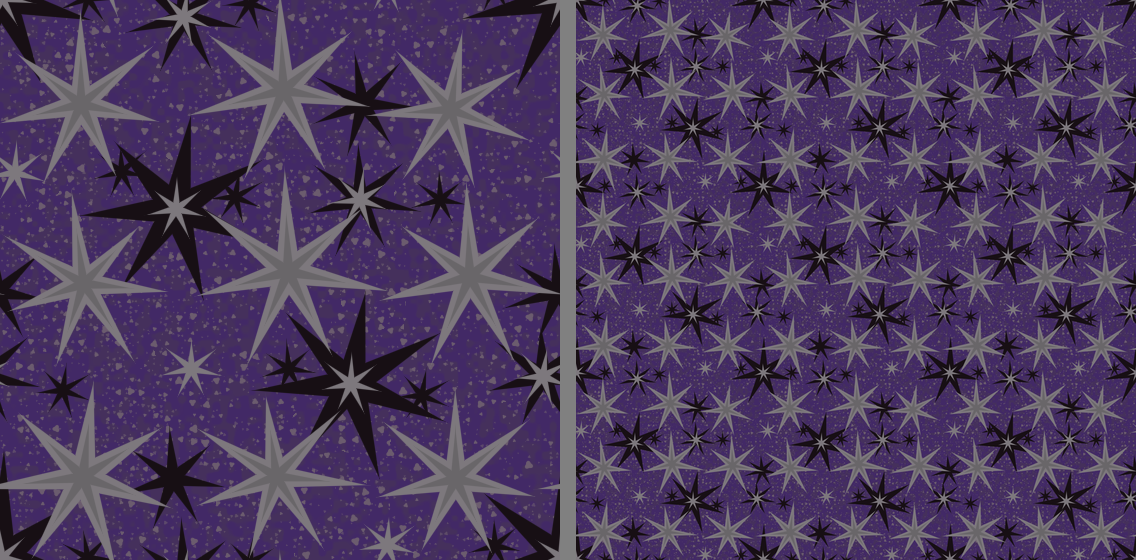
Left, the tile; right, the same tile 3 across and 3 down.
Write a WebGL 2 fragment shader that draws this pattern.

```glsl
#version 300 es
precision highp float;
// Seamless pattern of silver and black seven-pointed stars on speckled purple.
uniform vec2 u_resolution;
out vec4 fragColor;

const float SECTOR = 6.2831853 / 7.0;

// Integer hash: three values from 0 to 1 for a whole-numbered cell and seed.
vec3 hash(vec2 cell, float seed) {
    uvec3 v = uvec3(ivec3(vec3(cell, seed))) * 1664525u + 1013904223u;
    v += v.yzx * v.zxy;
    v ^= v >> 16u;
    v += v.yzx * v.zxy;
    return vec3(v >> 8u) / 16777216.0;
}

// Value noise that wraps after "repeats" cells.
float noise(vec2 uv, float repeats, float seed) {
    vec2 p = uv * repeats, i = floor(p), f = fract(p);
    f = f * f * (3.0 - 2.0 * f);
    vec2 a = mod(i, repeats), b = mod(i + 1.0, repeats);
    return mix(mix(hash(a, seed).x, hash(vec2(b.x, a.y), seed).x, f.x),
               mix(hash(vec2(a.x, b.y), seed).x, hash(b, seed).x, f.x), f.y);
}

// Offset from a centre to the nearest of its wrapped copies.
vec2 wrapped(vec2 d) {
    return d - round(d);
}

// Signed distance to a slightly tilted star with uneven points.
float star(vec2 p, float radius, float notchRatio, vec2 cell, float seed) {
    float tilt = 0.34 * (hash(cell, seed).z - 0.5);
    float angle = atan(p.x, p.y) + tilt;
    float point = floor(angle / SECTOR + 0.5);
    angle = abs(angle - point * SECTOR);
    vec2 q = length(p) * vec2(sin(angle), cos(angle));
    float stretch = 0.9 + 0.2 * hash(cell, seed * 10.0 + mod(point, 7.0)).x;
    vec2 notch = radius * notchRatio * vec2(sin(SECTOR * 0.5), cos(SECTOR * 0.5));
    vec2 edge = vec2(0.0, radius * stretch) - notch;
    return dot(q - notch, normalize(vec2(edge.y, -edge.x)));
}

// Coverage of one layer of uneven dots, thinned out in patches.
float speckles(vec2 uv, float repeats, float amount, float soft, float seed) {
    vec2 cell = mod(floor(uv * repeats), repeats);
    vec3 h = hash(cell, seed), g = hash(cell, seed + 1.0);
    float radius = mix(0.1, 0.3, h.z * h.z);
    vec2 d = fract(uv * repeats) - mix(vec2(radius * 1.25), vec2(1.0 - radius * 1.25), h.xy);
    float wobble = 1.0 + 0.2 * sin(3.0 * atan(d.y, d.x + 1e-5) + 6.3 * g.y);
    float present = step(g.x, amount * (0.4 + 1.2 * noise(uv, 9.0, seed + 2.0)));
    return present * (1.0 - smoothstep(-soft, soft, (length(d) - radius * wobble) / repeats));
}

void main() {
    vec2 uv = gl_FragCoord.xy / u_resolution;
    float soft = max(0.0014, 0.7 / min(u_resolution.x, u_resolution.y));

    // Nearest edges of each star family, over a jittered 3 by 3 lattice.
    float black = 1.0, silver = 1.0, core = 1.0;
    for (int n = 0; n < 9; n++) {
        vec2 cell = vec2(n % 3, n / 3);
        float kind = mod(cell.x + cell.y, 3.0);
        vec3 h = hash(cell, 1.0), g = hash(cell, 2.0);

        // Large silver stars with a darker core, in the cell middles.
        vec2 d = wrapped(uv - (cell + 0.5 + 0.18 * (h.xy - 0.5)) / 3.0);
        float radius = mix(0.13, 0.185, h.z);
        silver = min(silver, star(d, radius, 0.24, cell, 3.0));
        core = min(core, star(d, radius * 0.56, 0.2, cell, 3.0));

        // Small silver stars on the cell corners, most on a black star.
        d = wrapped(uv - (cell + 0.25 * (g.xy - 0.5)) / 3.0);
        silver = min(silver, star(d, 0.052, 0.25, cell, 4.0));
        if (kind < 1.5) {
            black = min(black, star(d, kind < 0.5 ? 0.175 : 0.098, 0.26, cell, 5.0));
        }

        // Medium and small black stars between the large silver ones.
        if (kind > 0.5 && kind < 1.5) {
            d = wrapped(uv - (cell + vec2(0.0, 0.5) + 0.2 * (g.yz - 0.5)) / 3.0);
            black = min(black, star(d, 0.09, 0.25, cell, 6.0));
        }
        d = wrapped(uv - (cell + vec2(0.5, 0.0) + vec2(0.5, 0.25) * (g.zx - 0.5)) / 3.0);
        black = min(black, star(d, 0.048, 0.25, cell, 7.0));
    }

    // Mottled purple ground with coarse and fine speckles.
    float mottle = smoothstep(0.4, 0.75, noise(uv, 80.0, 10.0));
    vec3 color = mix(vec3(0.26, 0.16, 0.40), vec3(0.27, 0.19, 0.36), mottle);
    vec3 dust = vec3(0.42, 0.36, 0.43);
    color = mix(color, dust, 0.65 * speckles(uv, 96.0, 0.4, soft, 20.0));
    color = mix(color, dust, speckles(uv, 45.0, 0.6, soft, 30.0));

    // Black stars below, silver stars above, cores on top.
    color = mix(color, vec3(0.09, 0.06, 0.08), 1.0 - smoothstep(-soft, soft, black));
    color = mix(color, vec3(0.49, 0.47, 0.49), 1.0 - smoothstep(-soft, soft, silver));
    color = mix(color, vec3(0.41, 0.40, 0.41), 1.0 - smoothstep(-soft, soft, core));
    fragColor = vec4(color, 1.0);
}
```
